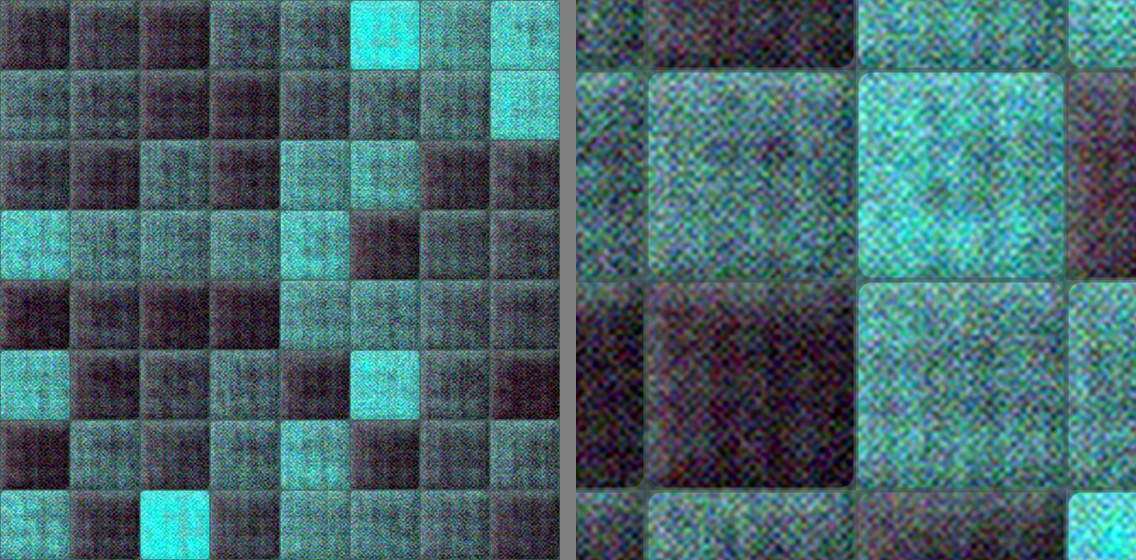
Left, the full canvas; right, a detail of the centre.
Write a Shadertoy shader that draws this pattern.

```glsl
// Eight by eight grid of padded woven tiles, from dark plum to glowing cyan.

float hash(vec2 p) {
    return fract(sin(dot(p, vec2(127.1, 311.7))) * 43758.5453);
}

float noise(vec2 p) {
    vec2 i = floor(p), f = fract(p);
    f = f * f * (3.0 - 2.0 * f);
    return mix(mix(hash(i), hash(i + vec2(1, 0)), f.x),
               mix(hash(i + vec2(0, 1)), hash(i + vec2(1, 1)), f.x), f.y);
}

// Plum, slate, teal and cyan along a brightness level from 0 to 1
vec3 tileColor(float level) {
    vec3 c = mix(vec3(0.16, 0.10, 0.15), vec3(0.23, 0.24, 0.28), smoothstep(0.0, 0.24, level));
    c = mix(c, vec3(0.31, 0.51, 0.51), smoothstep(0.18, 0.55, level));
    c = mix(c, vec3(0.31, 0.78, 0.76), smoothstep(0.5, 0.8, level));
    return mix(c, vec3(0.15, 0.95, 0.92), smoothstep(0.8, 1.0, level));
}

float roundedBox(vec2 p, vec2 halfSize, float radius) {
    vec2 q = abs(p) - halfSize + radius;
    return length(max(q, 0.0)) + min(max(q.x, q.y), 0.0) - radius;
}

void mainImage(out vec4 fragColor, in vec2 fragCoord) {
    vec2 uv = fragCoord / iResolution.xy;
    vec2 cell = floor(uv * 8.0), f = fract(uv * 8.0);
    float pixel = 8.0 / iResolution.y;

    // Mostly dim tiles with a few bright ones
    float h = hash(cell + 11.0);
    float level = 0.06 + 0.44 * h + 0.46 * pow(h, 6.0);

    // Four cloth bands per tile, cloudy wear and a dim core
    vec2 bands = cos(f * 25.13);
    vec2 core = f - vec2(0.65, 0.62);
    float local = level + 0.045 * bands.x + 0.03 * bands.y;
    local += 0.12 * (noise(uv * 40.0) - 0.5) + 0.06 * (f.y - f.x);
    local += 0.04 - 0.1 * exp(-9.0 * dot(core, core));
    vec3 col = tileColor(clamp(local, 0.0, 1.0));

    // Padded relief: pale left and top, shaded right and bottom
    float left = smoothstep(0.22, 0.0, f.x);
    float top = smoothstep(0.74, 0.98, f.y);
    float light = max(left * 0.8, top);
    col = mix(col, vec3(0.42, 0.49, 0.48) + 0.38 * level * vec3(0.1, 1.0, 1.0), 0.6 * light);
    float shade = max(smoothstep(0.87, 0.97, f.x), smoothstep(0.12, 0.03, f.y));
    col *= 1.0 - 0.4 * shade * (1.0 - 0.85 * level);

    // Wine-coloured threads on the left of dim tiles
    float thread = smoothstep(0.6, 0.05, f.x) * (0.5 + 0.5 * cos(f.x * 75.4));
    col += vec3(0.09, -0.02, 0.01) * thread * (1.0 - smoothstep(0.2, 0.6, level));

    // Uneven weave, with independent grain in each colour channel
    vec2 g = uv * 256.0;
    vec2 n = uv * 330.0;
    vec3 grain = vec3(noise(n), noise(n + 371.3), noise(n.yx + 713.7)) - 0.5;
    float shared = noise(n * 0.9 + 91.7) - 0.5;
    vec2 bend = vec2(noise(g * 0.3), noise(g * 0.3 + 57.1)) * 2.0;
    vec2 warp = sin(g * 3.1416 + bend);
    float weave = warp.x * warp.y;
    float strength = 0.9 + 0.35 * smoothstep(0.1, 0.5, level) - 0.4 * smoothstep(0.75, 1.0, level);
    vec3 fabric = grain * vec3(0.26, 0.25, 0.32) + 0.15 * shared + 0.07 * weave;
    col += strength * fabric;

    // Narrow grey-green seams between rounded tiles
    float d = roundedBox(f - 0.5, vec2(0.485), 0.06);
    float seam = smoothstep(-0.5 * pixel, 0.5 * pixel + 0.006, d);
    vec3 seamColor = vec3(0.27, 0.32, 0.31) + 0.5 * fabric + 0.12 * level * vec3(0.0, 1.0, 1.0);
    col = mix(col, seamColor, 0.85 * seam);

    fragColor = vec4(clamp(col, 0.0, 1.0), 1.0);
}
```
